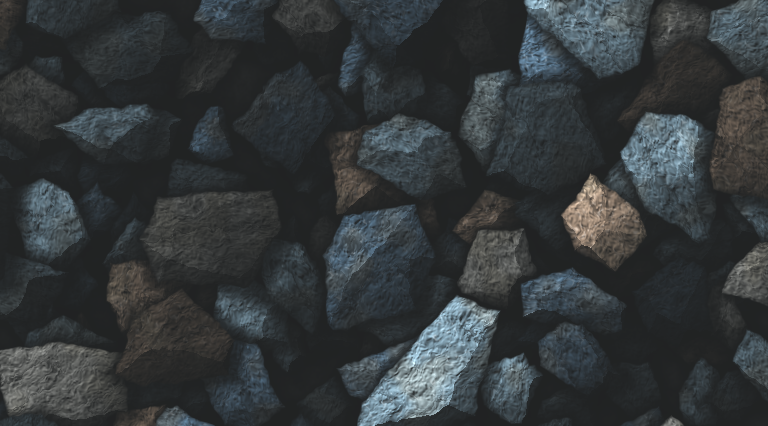
This texture is drawn by a Shadertoy shader. Its source:

```glsl
// A bed of broken slate-blue, grey and brown stones over near-black gaps.
// Three layers of jittered grids hold faceted convex stones, painted back to
// front with soft shadows, flat facet lighting and a fine gritty relief.

const float TAU = 6.2831853;
const int SIDES = 6;
const int LAYERS = 3;
const vec3 LIGHT = vec3(-0.34, 0.46, 0.82);
const vec3 GAP = vec3(0.128, 0.135, 0.137);
const vec3 SLATE = vec3(0.37, 0.50, 0.58);
const vec3 NAVY = vec3(0.21, 0.32, 0.42);
const vec3 GREY = vec3(0.45, 0.45, 0.43);
const vec3 BROWN = vec3(0.43, 0.34, 0.27);
const vec3 OCHRE = vec3(0.40, 0.37, 0.29);
const float RELIEF = 2.9;
const float SHADOW = 0.85;
const float SHADOW_WIDTH = 0.045;

float hash(vec2 p) {
    vec3 q = fract(p.xyx * 0.1031);
    q += dot(q, q.yzx + 33.33);
    return fract((q.x + q.y) * q.z);
}

float noise(vec2 p) {
    vec2 i = floor(p), f = fract(p);
    f = f * f * (3.0 - 2.0 * f);
    return mix(mix(hash(i), hash(i + vec2(1, 0)), f.x),
               mix(hash(i + vec2(0, 1)), hash(i + vec2(1, 1)), f.x), f.y);
}

// Fractal noise, about 0 to 1
float grain(vec2 p) {
    float sum = 0.0, amp = 0.33;
    for (int i = 0; i < 4; i++) {
        sum += amp * noise(p);
        p = mat2(1.6, 1.2, -1.2, 1.6) * p + 7.3;
        amp *= 0.82;
    }
    return sum;
}

// Thin line along the middle level of a noise field
float seam(vec2 p, float width) {
    return 1.0 - smoothstep(0.0, width, abs(noise(p) - 0.5));
}

// Signed edge distance (x) and light on the visible facet (y)
vec2 stone(vec2 q, vec2 light, vec2 id, float size) {
    float edge = length(q) - 1.22 * size, height = 10.0;
    vec2 slope = vec2(0);
    for (int i = 0; i < SIDES; i++) {
        vec2 key = id + 13.7 * float(i + 1);
        float angle = TAU * (float(i) + 0.85 * hash(key)) / float(SIDES);
        vec2 n = vec2(cos(angle), sin(angle));
        float d = dot(q, n) - size * mix(0.56, 1.0, hash(key + 5.1));
        float steep = mix(0.16, 1.3, hash(key + 9.4));
        edge = max(edge, d);
        if (-d * steep < height) {
            height = -d * steep;
            slope = n * steep;
        }
    }
    vec3 normal = normalize(vec3(slope, 1.0));
    return vec2(edge, max(dot(normal, normalize(vec3(light, LIGHT.z))), 0.0));
}

vec3 stoneTint(float pick) {
    if (pick < 0.48) return SLATE;
    if (pick < 0.68) return NAVY;
    if (pick < 0.87) return GREY;
    return BROWN;
}

// Gritty, stained, veined and cracked surface colour
vec3 surface(vec2 q, vec2 light, vec2 id) {
    vec2 g = q * vec2(22.0, 30.0) + id * 3.7;
    float rough = grain(g);
    float bump = rough - grain(g + light * 0.2);
    float stain = smoothstep(0.5, 0.85, noise(q * 17.0 + id * 5.3));
    float patches = mix(0.72, 1.2, noise(q * 11.0 + id * 6.1));
    float vein = seam(q * vec2(6.0, 11.0) + id * 2.9 + 0.5 * rough, 0.02);
    float crack = seam(q * vec2(7.0, 16.0) + id * 4.3 + 0.8 * rough, 0.05);
    float speck = pow(noise(q * 150.0 + id), 6.0);
    vec3 tint = mix(stoneTint(hash(id + 41.3)), OCHRE, 0.4 * stain);
    float relief = max(0.4 + 0.9 * rough + RELIEF * bump, 0.1);
    relief *= patches * (1.0 - 0.45 * crack);
    return tint * relief + 0.12 * vein * rough + 0.22 * speck;
}

void mainImage(out vec4 fragColor, in vec2 fragCoord) {
    vec2 uv = fragCoord / iResolution.y;
    float blur = 1.1 / iResolution.y;
    vec2 chip = vec2(noise(uv * 22.0), noise(uv * 22.0 + 51.0)) - 0.5;
    chip += 0.5 * (vec2(noise(uv * 70.0), noise(uv * 70.0 + 83.0)) - 0.5);
    vec2 pos = uv + 0.013 * chip;
    vec3 col = vec3(0.03) * grain(uv * 30.0);

    for (int layer = 0; layer < LAYERS; layer++) {
        float depth = float(layer) / float(LAYERS - 1);
        float cell = mix(0.14, 0.275, depth);
        float share = mix(0.95, 0.66, depth);
        float exposure = mix(0.55, 1.5, depth);
        vec2 base = floor(uv / cell);
        for (int k = 0; k < 9; k++) {
            vec2 slot = base + vec2(k % 3 - 1, 1 - k / 3);
            vec2 id = slot + 31.0 * float(layer + 2);
            if (hash(id + 2.3) > share) continue;

            // Place, turn and stretch the stone
            vec2 jitter = vec2(hash(id + 6.1), hash(id + 8.7)) - 0.5;
            vec2 p = pos - (slot + 0.5 + 0.68 * jitter) * cell;
            float size = cell * mix(0.42, 0.57, hash(id + 11.9));
            float turn = TAU * hash(id + 15.2);
            mat2 spin = mat2(cos(turn), sin(turn), -sin(turn), cos(turn));
            vec2 q = spin * p, light = spin * LIGHT.xy;
            vec2 body = stone(q * vec2(mix(0.66, 0.95, hash(id + 19.6)), 1.0), light, id, size);

            // Shadow on what lies below, longer away from the light
            float lean = 0.12 * dot(p, LIGHT.xy);
            col *= 1.0 - SHADOW * (1.0 - smoothstep(0.0, SHADOW_WIDTH, body.x + lean));

            float cover = 1.0 - smoothstep(-blur, blur, body.x);
            if (cover <= 0.0) continue;
            float tone = mix(0.13, 1.0, pow(hash(id + 23.8), 1.5));
            float fade = mix(0.4, 1.0, smoothstep(-1.0, 0.2, dot(p, LIGHT.xy) / (0.57 * size)));
            float rim = mix(0.65, 1.0, smoothstep(0.0, 0.01, -body.x));
            float lit = exposure * tone * fade * rim * pow(body.y, 1.4);
            col = mix(col, surface(q, light, id) * lit, cover);
        }
    }

    // Hold back the brightest highlights
    col /= 0.9 + 0.4 * col;
    fragColor = vec4(min(GAP + col, 1.0), 1.0);
}
```
